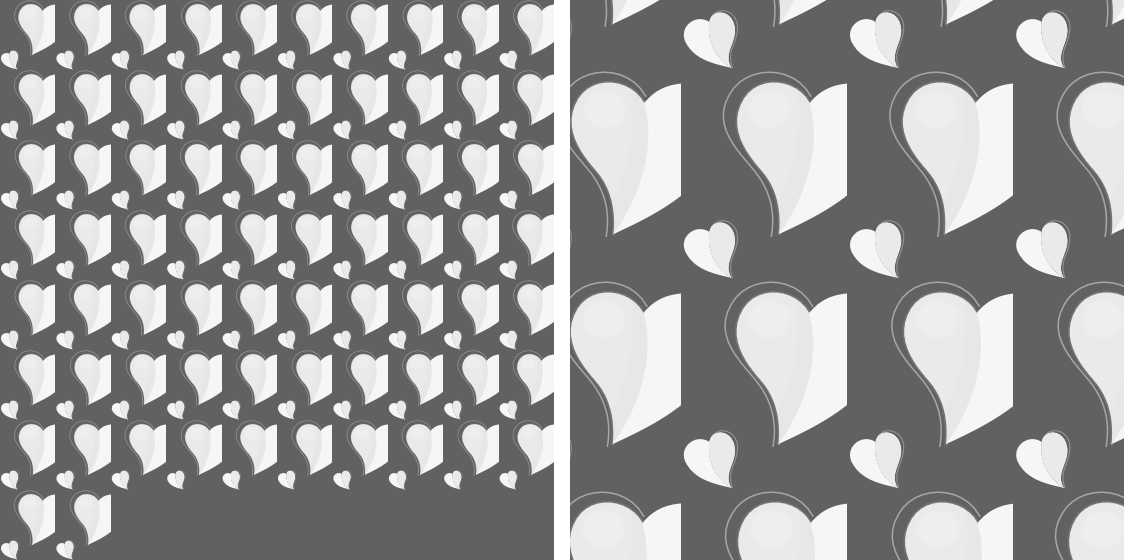
Left: the whole. Right: its middle third, enlarged.
Write a Shadertoy shader that draws this pattern.

```glsl
// Grid of 72 cells, ten per row, each with a large two-leaf heart cut at the
// cell edge and a small heart below left. Leaves are closed chains of cubic
// curves, flattened to segments for distance and even-odd inside tests.

const vec2 GRID = vec2(10.0, 8.0);
const vec2 CELL = vec2(75.8, 96.0);   // design units of one cell, y down
const float CELL_COUNT = 72.0;
const int SEGMENTS = 12;

const vec3 GROUND = vec3(0.38);
const vec3 GREY_LEAF = vec3(0.918);
const vec3 WHITE_LEAF = vec3(0.965);
const vec3 LINE = vec3(0.70);

float hash(vec2 p) {
    return fract(sin(dot(p, vec2(127.1, 311.7))) * 4358.5);
}

vec2 bezier(vec2 a, vec2 b, vec2 c, vec2 d, float t) {
    float s = 1.0 - t;
    return s*s*s*a + 3.0*s*s*t*b + 3.0*s*t*t*c + t*t*t*d;
}

// Extends acc = (squared distance, inside sign) by one cubic curve
vec2 addCurve(vec2 acc, vec2 p, vec2 a, vec2 b, vec2 c, vec2 d) {
    vec2 from = a;
    for (int i = 1; i <= SEGMENTS; i++) {
        vec2 to = bezier(a, b, c, d, float(i) / float(SEGMENTS));
        vec2 e = to - from, w = p - from;
        vec2 r = w - e * clamp(dot(w, e) / dot(e, e), 0.0, 1.0);
        acc.x = min(acc.x, dot(r, r));
        if ((from.y > p.y) != (to.y > p.y) && w.x < e.x * w.y / e.y) acc.y = -acc.y;
        from = to;
    }
    return acc;
}

const vec2 EMPTY = vec2(1e6, 1.0);

float signedDistance(vec2 acc) { return acc.y * sqrt(acc.x); }

float fill(float d, float px) { return clamp(0.5 - d / px, 0.0, 1.0); }

float stroke(float d, float width, float px) {
    float w = max(width, px * 0.7);
    return fill(abs(d) - 0.5 * w, px) * width / w;
}

float greyLeaf(vec2 p) {
    vec2 notch = vec2(59, 15), tip = vec2(45, 75);
    vec2 acc = addCurve(EMPTY, p, notch, vec2(53, 4), vec2(36, 2), vec2(29, 13));
    acc = addCurve(acc, p, vec2(29, 13), vec2(21, 26), vec2(30, 38), vec2(37, 46));
    acc = addCurve(acc, p, vec2(37, 46), vec2(44, 54), vec2(46, 64), tip);
    return signedDistance(addCurve(acc, p, tip, vec2(56, 60), vec2(65, 36), notch));
}

float whiteLeaf(vec2 p) {
    vec2 notch = vec2(59, 15), tip = vec2(45, 75);
    vec2 acc = addCurve(EMPTY, p, notch, vec2(64, 9), vec2(70, 6), vec2(80, 6));
    acc = addCurve(acc, p, vec2(80, 6), vec2(80, 22), vec2(80, 38), vec2(80, 54));
    acc = addCurve(acc, p, vec2(80, 54), vec2(70, 63), vec2(58, 69), tip);
    return signedDistance(addCurve(acc, p, tip, vec2(50, 55), vec2(54, 35), notch));
}

float largeContour(vec2 p) {
    vec2 acc = addCurve(EMPTY, p, vec2(60, 12), vec2(52, -3), vec2(30, -2), vec2(23, 11));
    acc = addCurve(acc, p, vec2(23, 11), vec2(14, 26), vec2(28, 38), vec2(35, 47));
    acc = addCurve(acc, p, vec2(35, 47), vec2(41, 55), vec2(44, 64), vec2(42, 76));
    return sqrt(acc.x);
}

// Small heart: x is the left lobe, y the right lobe
vec2 smallLobes(vec2 p) {
    vec2 notch = vec2(13, 74), tip = vec2(23, 95), side = vec2(24.5, 76);
    vec2 crease = addCurve(EMPTY, p, notch, vec2(12, 82), vec2(15, 90), tip);
    vec2 left = addCurve(crease, p, notch, vec2(7, 70), vec2(-1, 76), vec2(2, 83));
    left = addCurve(left, p, vec2(2, 83), vec2(6, 91), vec2(14, 93), tip);
    vec2 right = addCurve(crease, p, tip, vec2(19, 88), vec2(26, 83), side);
    right = addCurve(right, p, side, vec2(23, 68), vec2(14, 68), notch);
    return vec2(signedDistance(left), signedDistance(right));
}

float smallContour(vec2 p) {
    vec2 acc = addCurve(EMPTY, p, vec2(14, 72), vec2(17, 66), vec2(27, 69), vec2(25.8, 78));
    acc = addCurve(acc, p, vec2(25.8, 78), vec2(25, 85), vec2(21, 87), vec2(23.5, 95));
    return sqrt(acc.x);
}

vec3 drawLarge(vec3 col, vec2 p, float drift, float px) {
    float grey = greyLeaf(p);
    col = mix(col, LINE, 0.85 * stroke(largeContour(p - vec2(drift, 0)), 0.7, px));
    col = mix(col, vec3(0.49), 0.6 * fill(grey - 0.8, px));
    col = mix(col, WHITE_LEAF, fill(whiteLeaf(p), px));
    // Folded shade on the right, soft gloss on the lobe
    float fold = smoothstep(-1.0, 1.0, p.x - 54.0 + 0.006 * (p.y - 20.0) * (p.y - 20.0));
    float gloss = 1.0 - smoothstep(0.85, 1.05, length((p - vec2(41, 18)) / vec2(10, 9)));
    return mix(col, GREY_LEAF - 0.012 * fold + 0.015 * gloss, fill(grey, px));
}

vec3 drawSmall(vec3 col, vec2 p, float px) {
    vec2 lobes = smallLobes(p);
    col = mix(col, LINE, 0.6 * stroke(smallContour(p), 0.5, px));
    col = mix(col, WHITE_LEAF, fill(min(lobes.x, lobes.y), px));
    return mix(col, GREY_LEAF, fill(lobes.y, px));
}

void mainImage(out vec4 fragColor, in vec2 fragCoord) {
    vec2 uv = fragCoord / iResolution.xy;
    vec2 grid = vec2(uv.x, 1.0 - uv.y) * GRID;
    vec2 id = floor(grid), p = fract(grid) * CELL;
    float px = CELL.y * GRID.y / iResolution.y;

    vec3 col = GROUND;
    if (id.y * GRID.x + id.x < CELL_COUNT) {
        float shift = 1.4 * (hash(id) - 0.5);
        float drift = 1.2 * (hash(id + 17.0) - 0.5);
        col = drawLarge(col, p - vec2(shift, 0), drift, px);
        col = drawSmall(col, p, px);
    }
    fragColor = vec4(col, 1.0);
}
```
